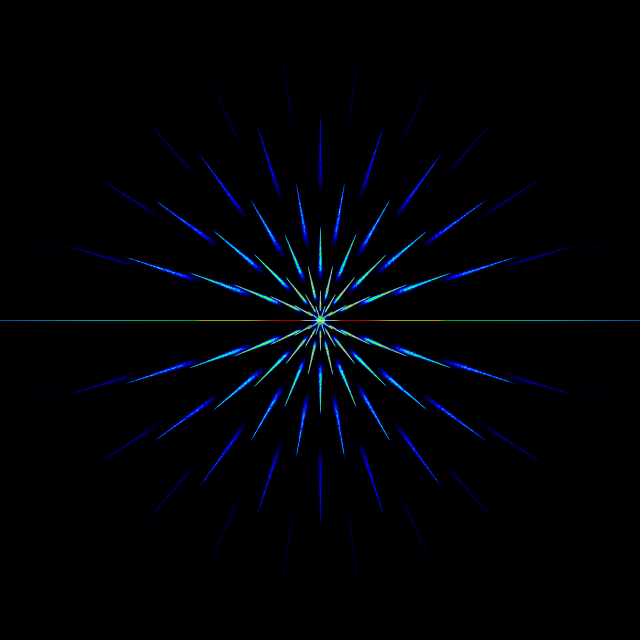
Give the GLSL for this background, as a Shadertoy shader.

```glsl
#define GRAIN_CELLS 768.0
#define HALF_LINE 0.00065
#define AXIS_LIGHT 0.85
#define SPOKE_WIDTH 0.005
#define TIP_WIDTH 0.0005
#define RING_HEAT 0.95
#define HEAT_FALLOFF 0.57
#define OUTER_FALLOFF 0.55
#define GRAIN_LOSS 0.12
#define CORE_RADIUS 0.0062
#define SAMPLES 4

const float PI = 3.14159265;
const int FIRST_RING = 5;
const int RING_COUNT = 8;

// Outer radius of each ring of spokes
const float REACH[RING_COUNT] = float[](0.024, 0.048, 0.088, 0.149, 0.223, 0.328, 0.426, 0.515);

float saturate(float x) { return clamp(x, 0.0, 1.0); }

float hash(vec2 cell) {
    return fract(sin(dot(cell, vec2(127.1, 311.7))) * 43758.5);
}

// Black, blue, cyan, green, yellow, red, white at heat 0 to 6
vec3 heatColor(float heat) {
    float white = saturate(heat - 5.0);
    return vec3(saturate(heat - 3.0),
                saturate(heat - 1.0) - saturate(heat - 4.0) + white,
                saturate(heat) - saturate(heat - 2.0) + white);
}

// Needle-tipped spokes at multiples of PI / n, leaving out the horizontal
float spokeHeat(float radius, float angle, int ring) {
    float n = float(FIRST_RING + ring);
    float k = round(angle * n / PI);
    float spokeAngle = k * PI / n;
    float across = radius * sin(angle - spokeAngle);
    float flatness = cos(spokeAngle) * cos(spokeAngle);

    float along = radius / REACH[ring];
    float start = max(0.56 + 0.09 * (n - 10.0), 0.0);
    float progress = saturate((along - start) / (1.0 - start));
    float baseWidth = min(SPOKE_WIDTH, REACH[ring] * 0.026);
    float width = TIP_WIDTH + baseWidth * pow(1.0 - progress, 1.5);

    // Outer rings are cooler, above all near the vertical
    float flatGain = 0.3 * max(n - 7.0, 0.0);
    float cooling = HEAT_FALLOFF * (n - 10.0) + OUTER_FALLOFF * max(n - 10.0, 0.0);
    float peak = RING_HEAT * exp(-cooling) * (1.0 + flatGain * flatness);
    peak = min(peak * (0.8 + 0.4 * progress), 6.0);

    float envelope = smoothstep(0.0, 0.4, progress) * (1.0 - smoothstep(0.93, 1.01, along));
    float profile = exp(-across * across / (width * width));
    return step(0.5, k) * peak * envelope * profile;
}

// Thin line that cools away from the centre
vec3 axisColor(vec2 p) {
    float r = abs(p.x);
    float heat = 5.0 - smoothstep(0.06, 0.12, r);
    heat -= 1.5 * smoothstep(0.18, 0.21, r) + 3.5 * max(r - 0.2, 0.0);
    heat += 1.0 - smoothstep(0.022, 0.034, r);
    return AXIS_LIGHT * heatColor(heat) * step(abs(p.y), HALF_LINE);
}

vec3 burst(vec2 p) {
    float radius = length(p);
    float angle = atan(abs(p.y), abs(p.x) + 1e-6);
    float grain = hash(floor(p * GRAIN_CELLS + 0.5));

    float heat = 0.0;
    for (int ring = 0; ring < RING_COUNT; ring++) {
        heat = max(heat, spokeHeat(radius, angle, ring));
    }
    heat = heat * (0.65 + 0.7 * grain) - GRAIN_LOSS;

    // Speckled core
    float core = exp(-pow(radius / CORE_RADIUS, 2.0));
    heat = max(heat, core * (2.8 + 4.5 * grain));
    return max(heatColor(heat), axisColor(p));
}

void mainImage(out vec4 fragColor, in vec2 fragCoord) {
    vec2 center = vec2(HALF_LINE, -HALF_LINE);
    vec3 color = vec3(0.0);

    // Average a grid of samples inside each pixel
    for (int y = 0; y < SAMPLES; y++) {
        for (int x = 0; x < SAMPLES; x++) {
            vec2 offset = (vec2(x, y) + 0.5) / float(SAMPLES) - 0.5;
            vec2 p = (fragCoord + offset - 0.5 * iResolution.xy) / iResolution.y;
            color += burst(p - center);
        }
    }
    fragColor = vec4(color / float(SAMPLES * SAMPLES), 1.0);
}
```
